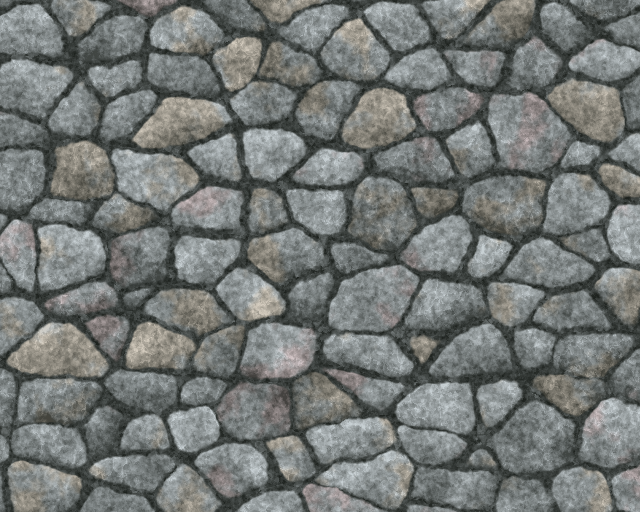
A Shadertoy shader for this texture:

```glsl
#define STONES_PER_UNIT vec2(8.0, 11.0)
#define JITTER 0.88
#define SIZE_SPREAD 0.45
#define CORNER_ROUND 0.0065
#define GAP_MIN 0.0025
#define GAP_SPREAD 0.0055
#define LIGHT_DIR vec2(-0.35, 0.94)
#define JOINT_COLOR vec3(0.23, 0.25, 0.24)
#define STONE_COLOR vec3(0.69, 0.72, 0.73)
#define OCHRE_TINT vec3(1.06, 0.98, 0.90)
#define PINK_TINT vec3(1.06, 0.95, 0.94)

vec3 hash3(vec2 p) {
    vec3 q = fract(p.xyx * vec3(0.1031, 0.1030, 0.0973));
    q += dot(q, q.yxz + 33.33);
    return fract((q.xxy + q.yzz) * q.zyx);
}

// Layered, rotated and bent sines, roughly -0.8 to 0.8
float layeredSines(vec2 p) {
    float sum = 0.0, amp = 0.5;
    for (int i = 0; i < 5; i++) {
        p = mat2(0.8, 0.6, -0.6, 0.8) * p * 1.9 + 1.7;
        sum += amp * sin(p.x + 1.5 * sin(p.y * 0.8)) * cos(p.y + 1.5 * sin(p.x * 0.7));
        amp *= 0.62;
    }
    return sum;
}

// Cellular noise: x = closeness to a cell border, y = random value of the cell
vec2 cellular(vec2 p) {
    vec2 base = floor(p);
    float near1 = 9.0, near2 = 9.0, value = 0.0;
    for (int j = -1; j <= 1; j++)
    for (int i = -1; i <= 1; i++) {
        vec2 cell = base + vec2(i, j);
        vec3 h = hash3(cell + 71.0);
        float d = length(cell + h.xy - p);
        if (d < near1) { near2 = near1; near1 = d; value = h.z; }
        else near2 = min(near2, d);
    }
    return vec2(near2 - near1, value);
}

// Stone centre in xy, size weight in z; odd rows are staggered
vec3 stoneSite(vec2 cell) {
    vec3 h = hash3(cell + 13.0);
    vec2 centre = cell + 0.5 + (h.xy - 0.5) * JITTER;
    centre.x += 0.5 * mod(cell.y, 2.0);
    return vec3(centre, h.z * SIZE_SPREAD);
}

float power(vec2 q, vec3 site) {
    vec2 r = q - site.xy;
    return dot(r, r) - site.z;
}

// Rounded distance to the stone border; also its cell, centre and outward normal
float stoneDistance(vec2 p, out vec2 owner, out vec3 home, out vec2 normal) {
    vec2 q = p * STONES_PER_UNIT, base = floor(q);
    float best = 99.0;
    for (int j = -2; j <= 2; j++)
    for (int i = -2; i <= 2; i++) {
        vec2 cell = base + vec2(i, j);
        vec3 site = stoneSite(cell);
        float f = power(q, site);
        if (f < best) { best = f; owner = cell; home = site; }
    }
    float total = 0.0;
    normal = vec2(0.0);
    for (int j = -2; j <= 2; j++)
    for (int i = -2; i <= 2; i++) {
        vec2 cell = base + vec2(i, j);
        if (cell == owner) continue;
        vec3 site = stoneSite(cell);
        vec2 across = (site.xy - home.xy) * STONES_PER_UNIT;
        float d = (power(q, site) - best) / (2.0 * length(across));
        float w = exp(-d / CORNER_ROUND);
        total += w;
        normal += w * normalize(across);
    }
    normal /= total;
    return -CORNER_ROUND * log(total);
}

void mainImage(out vec4 fragColor, in vec2 fragCoord) {
    vec2 uv = fragCoord / iResolution.y;
    float pixel = 1.0 / iResolution.y;

    // Chipped outlines
    vec2 p = uv + 3.0;
    p += 0.012 * vec2(layeredSines(uv * 9.0), layeredSines(uv * 9.0 + 20.0));
    vec2 owner, normal;
    vec3 home;
    float d = stoneDistance(p, owner, home, normal);
    vec3 id = hash3(owner + 41.0), kind = hash3(owner + 97.0);
    d -= GAP_MIN + GAP_SPREAD * id.z * id.z + 0.004 * layeredSines(uv * 14.0 + 5.0);

    // Surface patterns, shifted for each stone
    vec2 s = uv + 9.0 * id.xy;
    float mottle = layeredSines(s * 16.0);
    float fine = layeredSines(s * 75.0);
    float grain = cellular(uv * 190.0).y - 0.5;
    vec2 bent = s + 0.012 * vec2(mottle, fine);
    vec2 facet = cellular(bent * 15.0);
    float vein = 1.0 - smoothstep(0.0, 0.13, cellular(bent * 34.0).x);
    vein *= smoothstep(-0.1, 0.4, mottle + kind.x - 0.5);

    // Stone tone and light
    vec2 local = p * STONES_PER_UNIT - home.xy;
    float tone = 0.60 + 0.36 * (id.x - 0.5) + 0.24 * mottle + 0.30 * fine + 0.20 * grain;
    tone += 0.18 * (facet.y - 0.5) * smoothstep(0.0, 0.15, facet.x);
    tone += dot(local, 0.22 * (id.yz - 0.5) + vec2(0.0, 0.08)) + 0.20 * vein;
    tone += 0.20 * dot(normal, LIGHT_DIR) * exp(-max(d, 0.0) / 0.018);
    tone -= 0.16 * exp(-max(d, 0.0) / 0.004);
    vec3 stone = mix(JOINT_COLOR, STONE_COLOR, clamp(tone, 0.05, 1.2));

    // Warm mineral stains
    float stain = smoothstep(0.0, 0.5, layeredSines(s * 8.0 + 3.0) + 0.9 * kind.y - 0.5);
    stone *= mix(vec3(1.0), kind.z > 0.75 ? PINK_TINT : OCHRE_TINT, stain);

    // Dark joints with rubble
    vec2 pebble = cellular(uv * 48.0 + 0.3 * fine);
    float rubble = smoothstep(0.65, 0.95, pebble.y) * smoothstep(0.05, 0.3, pebble.x);
    float jointTone = -0.03 + 0.22 * fine + 0.18 * grain + 0.24 * rubble;
    vec3 joint = mix(JOINT_COLOR, STONE_COLOR, max(jointTone, -0.25));

    float cover = smoothstep(-pixel, pixel + 0.0015, d);
    fragColor = vec4(mix(joint, stone, cover), 1.0);
}
```
